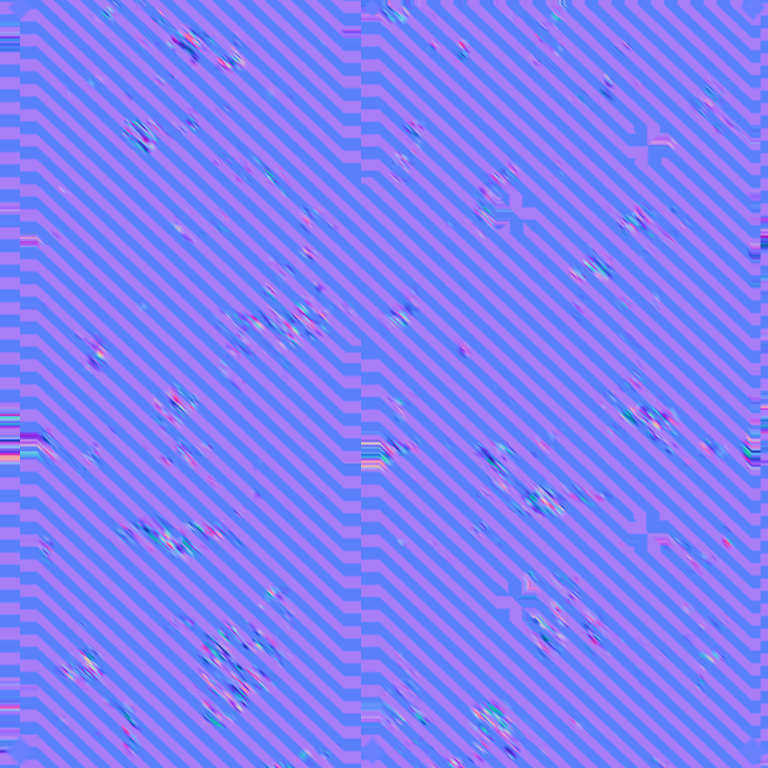
Reproduce this texture map procedurally as a Shadertoy shader.

```glsl
// Tangent-space normal map of diagonal ridges on two padded panels, with worn patches.
// Each point is moved to its padded position, given a ridge slope plus fine
// scratches, and the resulting tilt is encoded as a unit normal.

#define STRIPES_DOWN 30.7    // ridges along one vertical edge
#define STRIPE_SLOPE 0.95    // fall of a ridge per unit across
#define STRIPE_PHASE 0.21
#define STRIPE_DUTY 0.49     // share of each period facing right
#define EDGE_SOFTNESS 0.055  // half width of a ridge edge, in periods
#define TILT_LEFT -0.30
#define TILT_RIGHT 0.32
#define SCRATCH_TILT 1.9
#define SEAM_X 0.470
#define LEFT_X 0.026
#define RIGHT_X 0.990
#define STAR_RADIUS 0.025

float hash(vec2 p) {
    vec3 q = fract(vec3(p.xyx) * 0.1031);
    q += dot(q, q.yzx + 33.33);
    return fract((q.x + q.y) * q.z);
}

float noise(vec2 p) {
    vec2 cell = floor(p), f = fract(p);
    f = f * f * (3.0 - 2.0 * f);
    return mix(mix(hash(cell), hash(cell + vec2(1, 0)), f.x),
               mix(hash(cell + vec2(0, 1)), hash(cell + vec2(1, 1)), f.x), f.y);
}

// Stretches panel borders sideways; the middle seam closes over a short gap.
vec2 padPanels(vec2 p) {
    if (p.x < LEFT_X) return vec2(0.004, p.y);
    if (p.x > RIGHT_X) return vec2(1.0, p.y);
    float seamPad = clamp(abs(p.y - 0.341) - 0.098, 0.0, 0.022);
    if (p.x < SEAM_X) {
        p.x = clamp(p.x, 0.048, SEAM_X - seamPad);
    } else {
        p.x = clamp(p.x, SEAM_X + seamPad + 0.002, 0.979);
        p.y = max(p.y, 0.006);
    }
    return p;
}

// Fills four small holes by stretching their rims inward, forming crosses.
vec2 padStars(vec2 p) {
    for (int i = 0; i < 4; i++) {
        float column = float(i % 2), row = float(i / 2);
        vec2 center = vec2(0.672 + 0.172 * column,
                           0.279 - 0.090 * column + 0.504 * row);
        vec2 d = p - center, a = abs(d);
        if (max(a.x, a.y) < STAR_RADIUS) {
            vec2 rim = a.x > a.y ? vec2(sign(d.x) * STAR_RADIUS, d.y)
                                 : vec2(d.x, sign(d.y) * STAR_RADIUS);
            return center + rim;
        }
    }
    return p;
}

vec2 ridgeTilt(vec2 p) {
    float phase = (p.y - STRIPE_SLOPE * p.x) * STRIPES_DOWN - STRIPE_PHASE;
    float fromCenter = abs(fract(phase + 0.5) - 0.5);
    float soft = max(EDGE_SOFTNESS, 0.5 * STRIPES_DOWN / iResolution.y);
    float facing = 1.0 - smoothstep(-soft, soft, fromCenter - 0.5 * STRIPE_DUTY);
    return vec2(mix(TILT_LEFT, TILT_RIGHT, facing), -0.02 * facing);
}

// Fine streaks along the ridges, gathered into ragged patches.
vec2 scratchTilt(vec2 p) {
    vec2 along = normalize(vec2(1.0, STRIPE_SLOPE));
    vec2 q = vec2(dot(p, along), dot(p, vec2(-along.y, along.x))) + 3.0;
    float patches = 0.6 * noise(p * 17.0 + 5.0) + 0.4 * noise(p * 48.0 + 31.0);
    float wear = smoothstep(0.57, 0.86, patches);
    wear *= smoothstep(0.25, 0.65, noise(q * vec2(45.0, 210.0)));
    vec2 grain = q * vec2(80.0, 460.0);
    vec2 streak = vec2(noise(grain), noise(grain + 71.0)) - 0.5;
    return SCRATCH_TILT * wear * streak;
}

// Strength of the flat fill where panel borders meet the top and bottom.
float cornerFill(vec2 p) {
    float fill = 0.0;
    for (int i = 0; i < 6; i++) {
        float x = 0.026 + 0.477 * float(i % 3);
        float y = i < 3 ? 0.010 : 0.978;
        float radius = 0.014 + 0.012 * hash(vec2(float(i), 4.0));
        vec2 d = abs(p - vec2(min(x, 0.98) - (i % 3 == 1 ? 0.018 : 0.0), y));
        fill = max(fill, 1.0 - smoothstep(0.5, 1.0, (d.x + d.y) / radius));
    }
    return fill;
}

vec3 surface(vec2 p) {
    vec2 q = padPanels(padStars(p));
    vec2 tilt = ridgeTilt(q) + scratchTilt(q);
    tilt = mix(tilt, vec2(-0.18, 0.0), cornerFill(p));
    tilt /= max(1.0, length(tilt) / 0.95);
    return 0.5 + 0.5 * vec3(tilt, sqrt(1.0 - dot(tilt, tilt)));
}

void mainImage(out vec4 fragColor, in vec2 fragCoord) {
    // Four samples per pixel smooth the padding borders and streaks.
    vec3 color = vec3(0.0);
    for (int i = 0; i < 4; i++) {
        vec2 offset = vec2(float(i % 2), float(i / 2)) * 0.5 - 0.25;
        vec2 uv = (fragCoord + offset) / iResolution.xy;
        color += surface(vec2(uv.x, 1.0 - uv.y));
    }
    fragColor = vec4(color * 0.25, 1.0);
}
```
